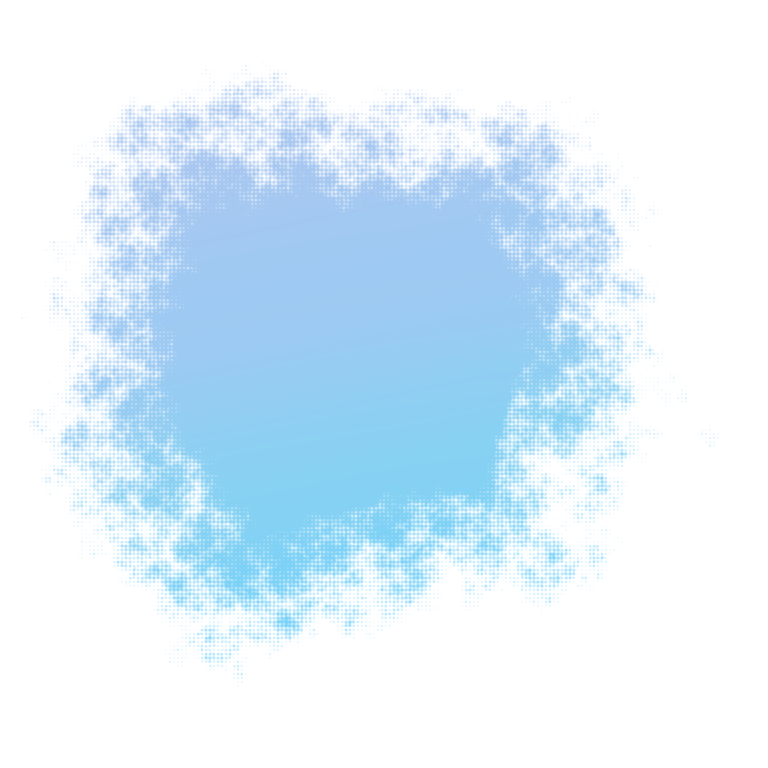
This background is drawn by a WebGL 2 fragment shader. Its source:

```glsl
#version 300 es
precision highp float;
// A ragged, halftoned patch of blue watercolour on white paper.
uniform vec2 u_resolution;
out vec4 fragColor;

const float TAU = 6.2831853;

// Patch radius at 16 even steps of angle, counter-clockwise from the right
const float RADII[16] = float[16](
  0.358, 0.380, 0.385, 0.324, 0.305, 0.350, 0.400, 0.350,
  0.355, 0.375, 0.372, 0.405, 0.328, 0.320, 0.406, 0.370);

vec2 hash2(vec2 p) {
  vec3 q = fract(vec3(p.xyx) * vec3(0.1031, 0.1030, 0.0973));
  q += dot(q, q.yzx + 33.33);
  return fract((q.xx + q.yz) * q.zy);
}

// Distance to the nearest scattered point
float cellular(vec2 p) {
  vec2 cell = floor(p), local = fract(p);
  float nearest = 2.0;
  for (int y = -1; y <= 1; y++) {
    for (int x = -1; x <= 1; x++) {
      vec2 offset = vec2(x, y);
      vec2 toPoint = offset + hash2(cell + offset + 50.0) - local;
      nearest = min(nearest, dot(toPoint, toPoint));
    }
  }
  return sqrt(nearest);
}

// Layered cellular noise, roughly centred on zero
float paperGrain(vec2 p) {
  float sum = 0.0, weight = 0.38;
  p *= 15.0;
  for (int i = 0; i < 5; i++) {
    sum += weight * (0.48 - cellular(p));
    p = mat2(1.6, 1.2, -1.2, 1.6) * p + 7.3;
    weight *= 0.74;
  }
  return sum;
}

float patchRadius(vec2 p) {
  float turn = fract(atan(p.y, p.x) / TAU + 1.0) * 16.0;
  int i = int(turn) % 16;
  return mix(RADII[i], RADII[(i + 1) % 16], smoothstep(0.0, 1.0, fract(turn)));
}

float softSpot(vec2 p, vec2 center, vec2 size) {
  vec2 d = (p - center) / size;
  return exp(-dot(d, d));
}

// Cool wash: lilac above, cyan below, tilted with faint brush streaks
vec3 washColor(vec2 p) {
  float height = p.y - 0.2 * (p.x - 0.45);
  height += 0.006 * sin(height * 75.0 + 2.0 * sin(p.x * 5.0));
  vec3 color = mix(vec3(0.47, 0.82, 0.97), vec3(0.53, 0.82, 0.95), smoothstep(0.2, 0.4, height));
  color = mix(color, vec3(0.62, 0.79, 0.95), smoothstep(0.36, 0.63, height));
  return mix(color, vec3(0.66, 0.78, 0.94), smoothstep(0.62, 0.85, height));
}

void main() {
  vec2 uv = gl_FragCoord.xy / u_resolution;
  vec2 p = uv - vec2(0.449, 0.544);

  // Pigment density: full core, broken middle ring, quick fall beyond the rim
  float depth = 1.0 - length(p) / patchRadius(p);
  float density = 0.22 + 1.7 * max(depth, 0.0) + 4.0 * min(depth, 0.0);
  density += 0.9 * smoothstep(0.33, 0.52, depth);

  // Thin areas at the lower right, left and top
  density -= 0.32 * softSpot(uv, vec2(0.69, 0.34), vec2(0.11, 0.10));
  density -= 0.12 * softSpot(uv, vec2(0.14, 0.54), vec2(0.06, 0.14));
  density -= 0.18 * softSpot(uv, vec2(0.45, 0.79), vec2(0.13, 0.04));

  // Faint detached wisp on the right
  float wisp = softSpot(uv, vec2(0.88, 0.46), vec2(0.10, 0.07));
  density = max(density, wisp - 0.96);

  density += 1.65 * paperGrain(uv);

  // Square halftone screen with soft dots, fading out when too fine to draw
  vec2 wave = cos(uv * 192.0 * TAU);
  float cellPixels = u_resolution.x / 192.0;
  float threshold = 0.5 + 0.13 * (wave.x + wave.y) * smoothstep(1.5, 2.5, cellPixels);
  float ink = smoothstep(threshold - 0.48, threshold + 0.48, density);

  fragColor = vec4(mix(vec3(1.0), washColor(uv), ink), 1.0);
}
```
